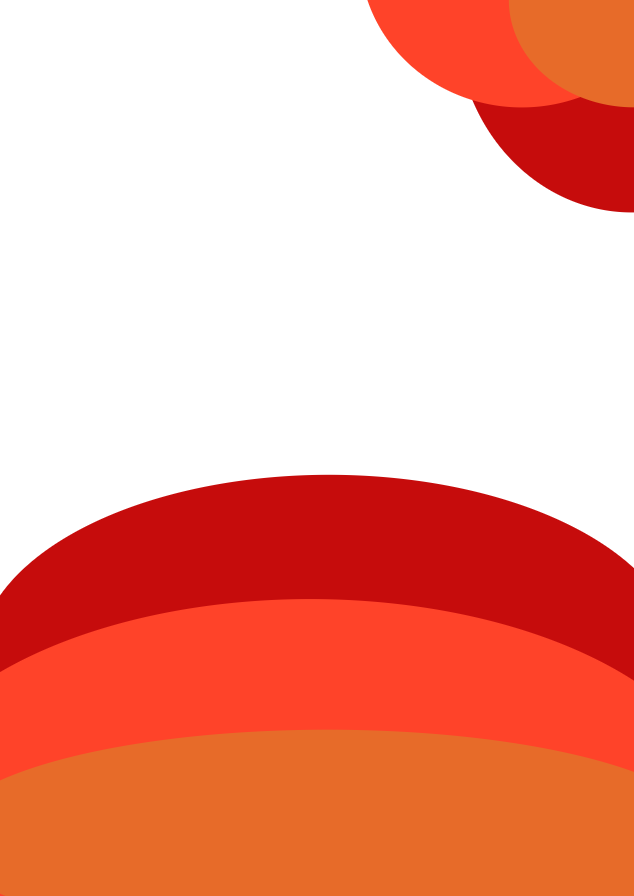
Write a Shadertoy shader that draws this background.

```glsl
// Layered red and orange ellipses: wide hills below, a cluster in the top right corner.

const vec3 WHITE = vec3(1.0);
const vec3 CRIMSON = vec3(0.776, 0.047, 0.047);
const vec3 VERMILION = vec3(1.0, 0.263, 0.161);
const vec3 ORANGE = vec3(0.906, 0.420, 0.161);

// Coverage of an ellipse, with an edge one pixel wide
float ellipse(vec2 uv, vec2 center, vec2 radii) {
    vec2 q = (uv - center) / radii;
    float len = max(length(q), 1e-4);
    float slopePerPixel = length(q / (len * radii * iResolution.xy));
    return clamp(0.5 - (len - 1.0) / max(slopePerPixel, 1e-6), 0.0, 1.0);
}

void mainImage(out vec4 fragColor, in vec2 fragCoord) {
    vec2 uv = fragCoord / iResolution.xy;
    vec3 color = WHITE;

    // Hills, back to front
    color = mix(color, CRIMSON, ellipse(uv, vec2(0.519, 0.2637), vec2(0.5535, 0.2064)));
    color = mix(color, VERMILION, ellipse(uv, vec2(0.489, 0.0794), vec2(0.664, 0.252)));
    color = mix(color, ORANGE, ellipse(uv, vec2(0.5166, 0.0658), vec2(0.608, 0.1198)));

    // Corner cluster, back to front
    color = mix(color, CRIMSON, ellipse(uv, vec2(0.9963, 0.979), vec2(0.2768, 0.2161)));
    color = mix(color, VERMILION, ellipse(uv, vec2(0.823, 1.052), vec2(0.2555, 0.1719)));
    color = mix(color, ORANGE, ellipse(uv, vec2(1.0, 1.0), vec2(0.1974, 0.1198)));

    fragColor = vec4(color, 1.0);
}
```
